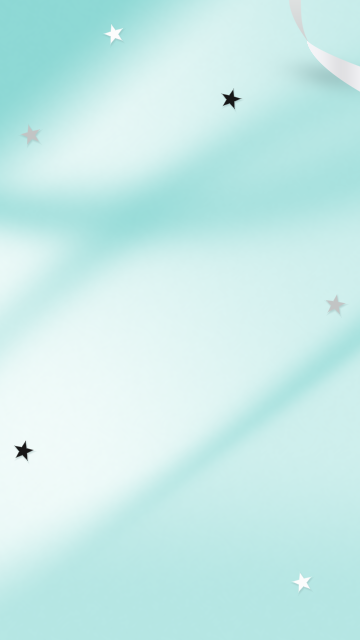
This background is drawn by a Shadertoy shader. Its source:

```glsl
const vec3 DEEP_TEAL = vec3(0.53, 0.84, 0.825);
const vec3 PALE_MINT = vec3(0.95, 0.985, 0.98);
const vec3 SHADOW_TINT = vec3(0.50, 0.64, 0.64);
const vec3 RIBBON_BACK = vec3(0.81, 0.82, 0.82);
const vec3 RIBBON_FRONT = vec3(0.96, 0.96, 0.97);
const float STAR_RADIUS = 0.028;
const float STAR_WAIST = 0.0118;
const float GRAIN = 0.004;
const float PI = 3.14159;
const float TOP = 1.7778; // canvas height in widths

// x, y and clockwise tilt; colours cycle through the three below
const vec3 STARS[6] = vec3[6](
    vec3(0.317, 1.683, -0.28), vec3(0.641, 1.502, 0.25), vec3(0.086, 1.403, -0.25),
    vec3(0.840, 0.160, -0.25), vec3(0.065, 0.525, 0.22), vec3(0.931, 0.931, 0.16));
const vec3 STAR_COLORS[3] = vec3[3](vec3(0.99), vec3(0.09), vec3(0.76, 0.77, 0.77));

float bell(float x) { return exp(-x * x); }

float starDistance(vec2 q, float tilt) {
    float sector = PI / 5.0;
    float angle = abs(mod(atan(q.x, q.y) - tilt + sector, 2.0 * sector) - sector);
    vec2 tip = vec2(STAR_RADIUS, 0.0);
    vec2 edge = STAR_WAIST * vec2(cos(sector), sin(sector)) - tip;
    vec2 folded = length(q) * vec2(cos(angle), sin(angle));
    return dot(folded - tip, normalize(vec2(edge.y, -edge.x)));
}

// Brightness of the cloth: 0 is deep teal, 1 is pale mint
float clothLight(vec2 p) {
    float x = p.x, y = p.y;

    // Broad glows
    float centre = 0.98 - 0.32 * smoothstep(0.0, 1.1, distance(p, vec2(0.10, 0.55)));
    centre += 0.09 * bell(length(p - vec2(0.0, 1.06)) / 0.16);
    float upper = mix(0.88, 0.60, smoothstep(0.25, 1.05, x));
    float light = mix(centre, upper, smoothstep(1.10, 1.35, y));

    // Rising fold and the level fold it crosses
    float rise = y - (0.852 + 0.95 * x - 0.27 * x * x);
    float level = y - (1.20 - 0.16 * x + 0.25 * x * x);
    float riseDepth = mix(0.30, 0.48, smoothstep(0.0, 0.38, x))
                    - 0.12 * smoothstep(0.5, 1.0, x);
    float levelWidth = level > 0.0 ? mix(0.07, 0.15, x) : mix(0.07, 0.11, x);
    light *= 1.0 - riseDepth * bell(rise / 0.095);
    light *= 1.0 - mix(0.62, 0.50, x) * bell(level / levelWidth);

    // Shaded top left corner
    float corner = (y - 1.338 - 0.884 * x) / 1.335;
    light = mix(light, 0.06, smoothstep(-0.15, 0.13, corner));

    // Lower slope, sharp at the right and diffuse at the left
    float slope = (y - 0.094 - 0.746 * x) / 1.248;
    float soft = mix(0.11, 0.035, smoothstep(0.0, 0.7, x));
    float middle = 0.07 * (1.0 - x) * (1.0 - x);
    float lower = mix(0.43, 0.66, smoothstep(0.10, 0.55, y));
    light = mix(lower, light, smoothstep(-soft, soft, slope - middle));
    float crease = 0.36 * smoothstep(0.05, 0.95, x);
    return light - crease * bell(slope / (slope > 0.0 ? 0.055 : 0.04));
}

// Faint woven texture from layered sines
float weave(vec2 p) {
    float sum = 0.0;
    for (int i = 1; i <= 3; i++) {
        float f = 70.0 * float(i);
        sum += sin(f * p.x + 3.0 * sin(0.31 * f * p.y)) * sin(f * p.y + 2.0 * sin(0.43 * f * p.x));
    }
    return sum / 3.0;
}

void mainImage(out vec4 fragColor, in vec2 fragCoord) {
    vec2 p = fragCoord / iResolution.x;
    float aa = 0.8 / iResolution.x;
    vec3 color = mix(DEEP_TEAL, PALE_MINT, clamp(clothLight(p), 0.0, 1.0));
    color += GRAIN * weave(p);

    // Ribbon shadow
    vec2 s = p - vec2(0.92, 1.565);
    s.y += 0.15 * s.x;
    color = mix(color, SHADOW_TINT, 0.42 * bell(length(s / vec2(0.10, 0.036))));

    // Ribbon tail, narrowing down to the twist
    float v = clamp((TOP - p.y) / 0.116, 0.0, 1.0);
    float tailLeft = 0.803 + 0.053 * pow(v, 1.7);
    float tailRight = 0.836 + 0.020 * v * v * v;
    float tail = smoothstep(-aa, aa, min(p.x - tailLeft, tailRight - p.x));
    tail *= smoothstep(-aa, aa, p.y - TOP + 0.116);
    color = mix(color, RIBBON_BACK + 0.06 * (1.0 - v), tail);

    // Ribbon front, widening toward the right edge
    float u = max((p.x - 0.852) / 0.148, 0.0);
    float frontTop = 1.667 - 0.074 * pow(u, 0.75);
    float frontBase = 1.667 - 0.144 * pow(u, 0.6);
    float front = smoothstep(-aa, aa, min(frontTop - p.y, p.y - frontBase));
    front *= step(0.852, p.x);
    color = mix(color, RIBBON_FRONT - 0.08 * bell((u - 0.65) / 0.3), front);

    // Stars with small drop shadows
    for (int i = 0; i < 6; i++) {
        vec2 q = p - STARS[i].xy;
        float shade = starDistance(q + vec2(-0.002, 0.004), STARS[i].z);
        color = mix(color, SHADOW_TINT, 0.35 * smoothstep(0.005, -0.004, shade));
        float star = starDistance(q, STARS[i].z);
        color = mix(color, STAR_COLORS[i % 3], smoothstep(aa, -aa, star));
    }
    fragColor = vec4(color, 1.0);
}
```
